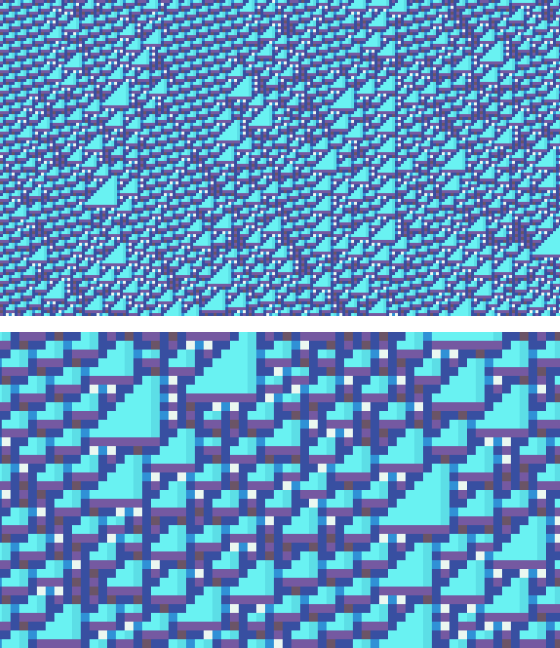
Top, the full canvas; bottom, a detail of the centre.
Give the GLSL for this pattern, as a Shadertoy shader.

```glsl
// A one-dimensional cellular automaton growing upward into a weave of cyan triangles.

uvec4 hash(uvec4 v) {
    v = (v ^ (v >> 16)) * 0x7feb352du;
    v = (v ^ (v >> 15)) * 0x846ca68bu;
    return v ^ (v >> 16);
}

// Four 32-cell words of the first row: a period-14 weave, phase-shifted, with sparse defects
uvec4 firstRow(int word) {
    uvec4 id = uvec4(ivec4(word) + ivec4(64, 65, 66, 67));
    uvec4 phase = hash(id * 7u + 3u) % 14u;
    uvec4 weave = uvec4(0x04DFu | (0x04DFu << 14));
    weave = (weave >> phase) | (weave << (28u - phase));
    uvec4 defects = hash(id + 101u) & hash(id + 307u) & hash(id + 911u);
    return weave ^ defects;
}

// One generation of 256 cells; bit order follows x
void grow(inout uvec4 lo, inout uvec4 hi) {
    uvec4 leftLo = (lo << 1) | (uvec4(0u, lo.xyz) >> 31);
    uvec4 leftHi = (hi << 1) | (uvec4(lo.w, hi.xyz) >> 31);
    uvec4 rightLo = (lo >> 1) | (uvec4(lo.yzw, hi.x) << 31);
    uvec4 rightHi = (hi >> 1) | (uvec4(hi.yzw, 0u) << 31);
    lo = (lo | leftLo) & ~(lo & leftLo & rightLo);
    hi = (hi | leftHi) & ~(hi & leftHi & rightHi);
}

// Colour of the middle cell of a five-cell neighbourhood
vec3 cellColour(uint cells) {
    uint triple = (cells >> 1) & 7u;
    if (triple == 0u || triple == 1u) return vec3(0.41, 0.95, 0.95);  // open cyan
    if (triple == 4u) return vec3(0.36, 0.87, 0.90);                  // shaded right side
    if (triple == 5u)                                                 // single gap
        return (cells & 17u) == 17u ? vec3(0.42, 0.33, 0.40) : vec3(0.92, 0.97, 0.94);
    if (triple == 2u) return vec3(0.19, 0.57, 0.84);                  // lone sky blue
    if (triple == 7u) return vec3(0.46, 0.35, 0.63);                  // solid purple
    return vec3(0.22, 0.31, 0.63);                                    // dark blue rim
}

// Cells from two left of the given position onward
uint neighbours(uvec4 lo, uvec4 hi, uint start) {
    return start < 32u ? (lo.w >> start) | (hi.x << (32u - start)) : hi.x >> (start - 32u);
}

// Horizontal coverage blend of two adjacent cells
vec3 rowColour(uvec4 lo, uvec4 hi, uint start, float blend) {
    uint cells = neighbours(lo, hi, start);
    return mix(cellColour(cells & 31u), cellColour((cells >> 1) & 31u), blend);
}

void mainImage(out vec4 fragColor, in vec2 fragCoord) {
    // Grid of 108 rows, with the pixel's box footprint for smooth edges
    float footprint = 108.0 / iResolution.y;
    vec2 corner = (fragCoord - 0.5) * footprint;
    vec2 cell = floor(corner + 1e-4);
    vec2 blend = clamp((corner + footprint - cell - 1.0) / footprint, 0.0, 1.0);

    // Window of eight words centred near this column
    int column = int(cell.x);
    int word = (column + 16) >> 5;
    uint start = uint(column - 32 * word + 30);
    uvec4 lo = firstRow(word - 4);
    uvec4 hi = firstRow(word);

    // Grow to this row, then one further for the vertical blend
    for (int t = 0; t <= int(cell.y); t++) grow(lo, hi);
    vec3 lower = rowColour(lo, hi, start, blend.x);
    grow(lo, hi);
    vec3 upper = rowColour(lo, hi, start, blend.x);
    fragColor = vec4(mix(lower, upper, blend.y), 1.0);
}
```
